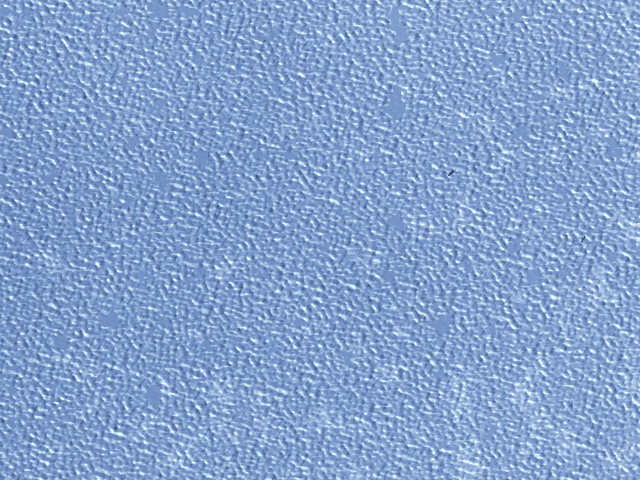
A Shadertoy shader for this texture:

```glsl
// Frosted blue surface: fine embossed ice grain with smooth spots and pale rime.

const vec3 CRACK_COLOR = vec3(0.25, 0.35, 0.54);
const vec3 ICE_COLOR   = vec3(0.453, 0.573, 0.777);
const vec3 FROST_COLOR = vec3(0.80, 0.90, 0.97);
const vec3 SPECK_COLOR = vec3(0.13, 0.17, 0.27);

// Lengths and frequencies are relative to the canvas height.
const float GRAIN_FREQ   = 96.0;
const vec2  GRAIN_SCALE  = vec2(0.90, 1.12);
const float GRAIN_TILT   = -0.3;
const vec2  LIGHT_STEP   = vec2(0.0022, 0.0044);
const vec2  SHADOW_STEP  = vec2(-0.0042, 0.0010);
const float LIGHT_GAIN   = 1.8;
const float SHADOW_GAIN  = 1.6;
const float SLOPE_LEAK   = 0.3;
const float BASE_TONE    = 0.10;
const float RIME_FREQ    = 14.0;
const float RIME_GAIN    = 0.26;
const float SMOOTH_FREQ  = 20.0;
const float SPECK_FREQ   = 7.0;
const float SPECK_CHANCE = 0.14;

vec2 hash22(vec2 p) {
    vec3 q = fract(p.xyx * vec3(0.1031, 0.1030, 0.0973));
    q += dot(q, q.yzx + 33.33);
    return fract((q.xx + q.yz) * q.zy);
}

mat2 rotation(float angle) {
    float c = cos(angle), s = sin(angle);
    return mat2(c, s, -s, c);
}

float cornerSlope(vec2 cell, vec2 offset) {
    return dot(hash22(cell) * 2.0 - 1.0, offset);
}

float gradientNoise(vec2 p) {
    vec2 i = floor(p), f = fract(p), e = vec2(1.0, 0.0);
    vec2 w = f * f * f * (f * (f * 6.0 - 15.0) + 10.0);
    float low  = mix(cornerSlope(i, f), cornerSlope(i + e, f - e), w.x);
    float high = mix(cornerSlope(i + e.yx, f - e.yx),
                     cornerSlope(i + e.xx, f - e.xx), w.x);
    return mix(low, high, w.y);
}

// Two octaves of slightly flattened, tilted bumps
float grainHeight(vec2 p) {
    vec2 q = rotation(-GRAIN_TILT) * p * GRAIN_SCALE * GRAIN_FREQ + 40.0;
    return gradientNoise(q)
         + 0.45 * gradientNoise(rotation(0.6) * q * 1.8 + 170.0);
}

// Keeps a faint trace of the slopes that face away
float facing(float slope) {
    return max(slope, SLOPE_LEAK * slope);
}

// Cloudy clumps of rime, denser toward the lower right
float rimeCover(vec2 p, vec2 uv) {
    float clumps = gradientNoise(p * RIME_FREQ + 20.0)
                 + 0.6 * gradientNoise(p * RIME_FREQ * 2.7 + 60.0)
                 + 0.3 * gradientNoise(p * RIME_FREQ * 6.0 + 90.0);
    float bias = 0.14 * (uv.x - 0.5) - 0.18 * (uv.y - 0.5);
    return smoothstep(0.16, 0.55, clumps + bias);
}

// Small bare spots where the grain fades out, mostly in the upper half
float smoothCover(vec2 p, vec2 uv) {
    float spots = gradientNoise(p * SMOOTH_FREQ + 130.0)
                + 0.3 * gradientNoise(p * SMOOTH_FREQ * 3.0 + 75.0);
    return smoothstep(0.33, 0.39, spots + 0.12 * (uv.y - 0.6));
}

// Rare short dark slivers on the right side
float speckCover(vec2 p, vec2 uv) {
    vec2 cell = floor(p * SPECK_FREQ);
    vec2 pick = hash22(cell + 23.0);
    vec2 center = (cell + 0.3 + 0.4 * hash22(cell + 57.0)) / SPECK_FREQ;
    vec2 d = rotation(-0.5 - 0.7 * pick.y) * (p - center);
    d.y += 0.004 * gradientNoise(p * 150.0);
    d.x -= clamp(d.x, -0.006, 0.006);
    float present = step(pick.x, SPECK_CHANCE) * step(0.6, uv.x) * step(uv.y, 0.65);
    return present * (1.0 - smoothstep(0.0004, 0.0026, length(d)));
}

// Slow drift of brightness: darker at the left and middle
float broadTone(vec2 p, vec2 uv) {
    float drift = 0.15 * (uv.x - 0.5) + 0.3 * (uv.y - 0.45) * (uv.y - 0.45);
    return drift + 0.1 * gradientNoise(p * 3.0 + 7.0);
}

void mainImage(out vec4 fragColor, in vec2 fragCoord) {
    vec2 uv = fragCoord / iResolution.xy;
    vec2 p = fragCoord / iResolution.y;

    // Emboss: bright faces look up, dark cracks sit on the left flanks
    float height = grainHeight(p);
    float lit    = facing(height - grainHeight(p + LIGHT_STEP));
    float shaded = facing(height - grainHeight(p + SHADOW_STEP));
    float relief = LIGHT_GAIN * lit - SHADOW_GAIN * shaded;

    float bare = smoothCover(p, uv);
    float rime = rimeCover(p, uv) * (1.0 - bare);
    float tone = BASE_TONE + broadTone(p, uv) + RIME_GAIN * rime
               + relief * (1.0 - 0.9 * bare) - 0.1 * bare;

    vec3 color = mix(ICE_COLOR, FROST_COLOR, clamp(tone, 0.0, 1.25));
    color = mix(color, CRACK_COLOR, clamp(-tone, 0.0, 1.1));
    color = mix(color, SPECK_COLOR, 0.85 * speckCover(p, uv));
    fragColor = vec4(clamp(color, 0.0, 1.0), 1.0);
}
```
